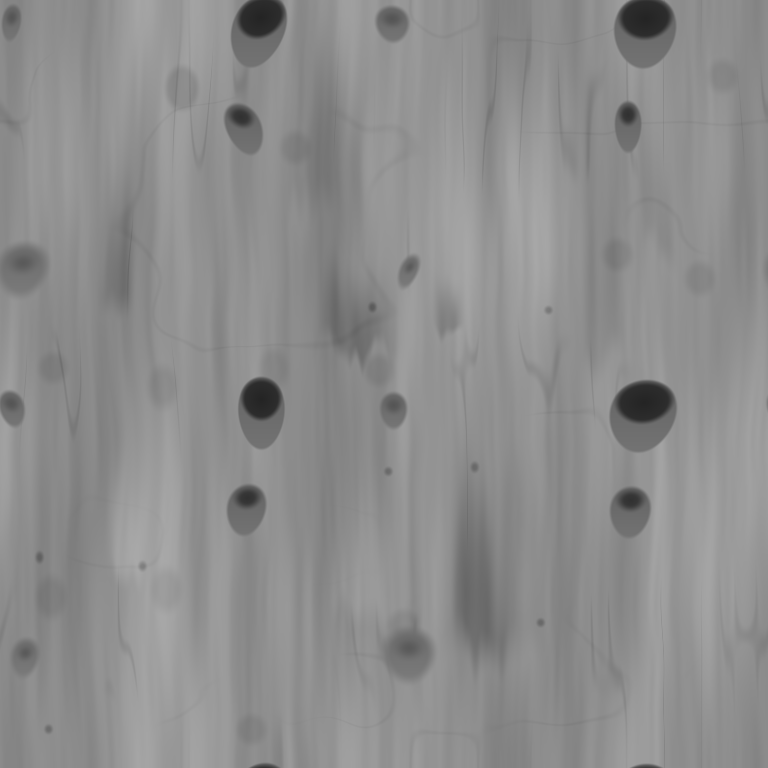
A three.js fragment shader for this texture map:

```glsl
// Grey fibrous bark with a two by two lattice of bored holes, streaks, stains and specks.
#define BASE_GREY 0.575
#define CELLS 2.0
#define STREAK_GAIN 1.0
#define CRACK_DEPTH 0.05
#define VEIN_DEPTH 0.022
#define TEAR 0.06
#define GHOST_DEPTH 0.045
#define SPECK_DEPTH 0.13

varying vec2 vUv;

float hash(vec2 p) {
  vec3 q = fract(p.xyx * 0.1031);
  q += dot(q, q.yzx + 33.33);
  return fract((q.x + q.y) * q.z);
}

// Value noise centred on zero that wraps over the unit square
float noise(vec2 uv, vec2 freq) {
  vec2 p = uv * freq, i = floor(p), f = fract(p);
  vec2 a = mod(i, freq), b = mod(i + 1.0, freq), seed = freq * 1.7 + 3.0;
  f = f * f * (3.0 - 2.0 * f);
  float low = mix(hash(a + seed), hash(vec2(b.x, a.y) + seed), f.x);
  float high = mix(hash(vec2(a.x, b.y) + seed), hash(b + seed), f.x);
  return mix(low, high, f.y) - 0.5;
}

// One inside the radius, fading to zero across the soft edge
float disc(float d, float soft) {
  return 1.0 - smoothstep(1.0 - soft, 1.0 + soft, d);
}

// Thin dark line along the zero contour of a noise value
float contour(float n, float width) {
  return 1.0 - smoothstep(0.0, width, abs(n));
}

// Chooses by lattice cell: top left, top right, bottom left, bottom right
float pick(vec4 v, vec2 cell) {
  return mix(mix(v.z, v.w, cell.x), mix(v.x, v.y, cell.x), cell.y);
}

float fibres(vec2 p) {
  p.x += 0.012 * noise(p, vec2(6.0, 5.0)) + 0.004 * noise(p, vec2(20.0, 14.0));
  float g = 0.09 * noise(p, vec2(10.0, 3.0)) + 0.08 * noise(p, vec2(28.0, 4.0));
  g += 0.05 * noise(p, vec2(70.0, 5.0)) + 0.025 * noise(p, vec2(150.0, 9.0));
  g *= STREAK_GAIN;
  float patches = smoothstep(0.05, 0.32, noise(p, vec2(13.0, 6.0)));
  g -= CRACK_DEPTH * patches * contour(noise(p, vec2(42.0, 3.0)), 0.05);
  // Faint wandering veins
  vec2 w = p + 0.03 * vec2(noise(p, vec2(17.0)), noise(p, vec2(19.0)));
  float veins = smoothstep(0.0, 0.25, noise(p, vec2(8.0, 7.0)));
  return g - VEIN_DEPTH * veins * contour(noise(w, vec2(7.0, 10.0)), 0.02);
}

// Streaky stain with a torn lower edge and a long fade upward
float stain(vec2 p, vec2 centre, vec2 radius) {
  vec2 d = fract(p - centre + 0.5) - 0.5;
  d.y += TEAR * (noise(p, vec2(45.0, 3.0)) + 0.5 * noise(p, vec2(110.0, 8.0)));
  d.x += 0.012 * noise(p, vec2(14.0, 9.0));
  d /= radius;
  float rise = smoothstep(-1.1, -0.65, d.y) * (1.0 - smoothstep(-0.5, 1.2, d.y));
  float across = 1.0 - smoothstep(0.4, 1.15, abs(d.x));
  return rise * across * (1.0 + 0.9 * noise(p, vec2(60.0, 3.0)));
}

// Round marks scattered one to a grid cell
float scatter(vec2 p, float count, float radius, float chance, float soft) {
  vec2 cell = mod(floor(p * count), count) + count * 3.1;
  vec2 centre = 0.28 + 0.44 * vec2(hash(cell + 5.3), hash(cell + 11.7));
  vec2 d = (fract(p * count) - centre) / (radius * count);
  d.y *= 0.65 + 0.35 * hash(cell + 2.9);
  return step(hash(cell), chance) * disc(length(d), soft);
}

// Egg-shaped hole on the lattice; tone holds body grey, core grey, edge and core softness
void hole(inout float g, vec2 p, vec2 origin, vec4 widths, vec4 tilts,
          vec2 height, vec3 core, vec4 tone) {
  vec2 q = (p - origin) * CELLS, cell = floor(q + 0.5);
  vec2 d = (q - cell) / CELLS;
  cell = mod(cell, CELLS);
  d += 0.006 * (vec2(hash(cell + origin * 90.0), hash(cell + origin * 70.0)) - 0.5);
  float w = pick(widths, cell);
  d.x -= pick(tilts, cell) * d.y;
  d /= vec2(w, height.x + height.y * w);
  d.x /= 1.0 + 0.12 * d.y;
  float shade = tone.x - 0.03 * d.y;
  g = mix(g, shade, disc(length(d), tone.z));
  float inner = length((d - vec2(0.0, core.z)) / core.xy);
  g = mix(g, tone.y + 0.04 * inner, disc(inner, tone.w));
}

void main() {
  vec2 p = vUv;
  float g = BASE_GREY + fibres(p);

  // Dark stains, then pale bare fibre
  g -= 0.11 * stain(p, vec2(0.64, 0.28), vec2(0.065, 0.14));
  g -= 0.10 * stain(p, vec2(0.465, 0.59), vec2(0.055, 0.06));
  g -= 0.08 * stain(p, vec2(0.58, 0.61), vec2(0.02, 0.04));
  g -= 0.08 * stain(p, vec2(0.15, 0.72), vec2(0.025, 0.10));
  g -= 0.06 * stain(p, vec2(0.785, 0.63), vec2(0.03, 0.11));
  g -= 0.06 * stain(p, vec2(0.41, 0.85), vec2(0.04, 0.15));
  g -= 0.06 * stain(p, vec2(0.855, 0.76), vec2(0.022, 0.10));
  g += 0.05 * stain(p, vec2(0.48, 0.29), vec2(0.05, 0.10));
  g += 0.05 * stain(p, vec2(0.165, 0.36), vec2(0.025, 0.10));

  // Ghost knots and small specks
  g -= GHOST_DEPTH * scatter(p, 7.0, 0.018, 0.22, 0.4);
  g -= SPECK_DEPTH * scatter(p, 9.0, 0.0045, 0.12, 0.7);
  g -= 0.07 * disc(length((p - vec2(0.237, 0.885)) / vec2(0.021, 0.028)), 0.25);

  // Lattice holes: large, medium, small, blurred
  hole(g, p, vec2(0.338, 0.460), vec4(0.035, 0.040, 0.030, 0.043), vec4(0.2, 0.05, 0.0, 0.12),
       vec2(0.047, 0.0), vec3(0.79, 0.55, 0.38), vec4(0.42, 0.14, 0.05, 0.17));
  hole(g, p, vec2(0.319, 0.333), vec4(0.0235, 0.017, 0.025, 0.026), vec4(-0.25, 0.0, 0.1, 0.05),
       vec2(0.033, 0.0), vec3(0.56, 0.36, 0.48), vec4(0.42, 0.19, 0.10, 0.5));
  hole(g, p, vec2(0.014, 0.467), vec4(0.012, 0.021, 0.016, 0.017), vec4(0.1, -0.05, -0.15, 0.0),
       vec2(0.023, 0.0), vec3(0.6, 0.42, 0.32), vec4(0.43, 0.33, 0.18, 0.6));
  hole(g, p, vec2(0.032, 0.145), vec4(0.031, 0.012, 0.017, 0.031), vec4(0.1, 0.3, 0.1, 0.0),
       vec2(0.013, 0.65), vec3(0.5, 0.36, 0.3), vec4(0.45, 0.35, 0.28, 0.7));

  gl_FragColor = vec4(vec3(g), 1.0);
}
```
